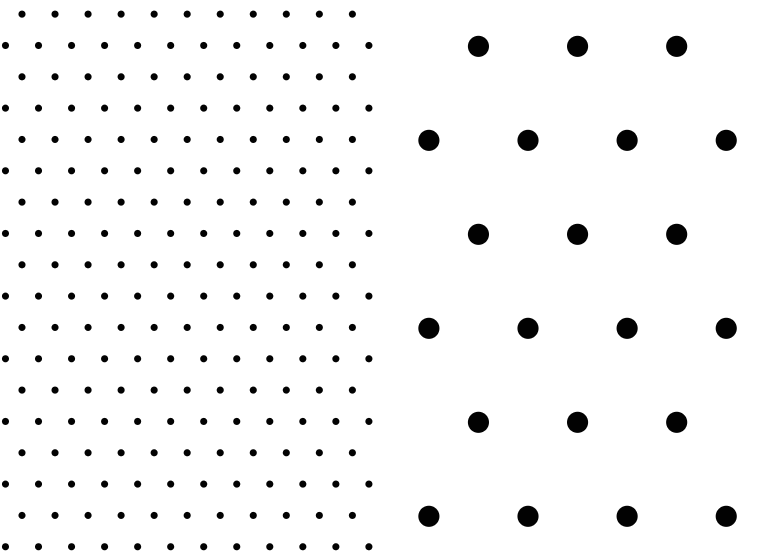
Left, the full canvas; right, a detail of the centre.
A WebGL 2 fragment shader for this pattern:

```glsl
#version 300 es
precision highp float;
// Small black dots on white, in staggered rows.

uniform vec2 u_resolution;
out vec4 fragColor;

// Lengths are fractions of the canvas width.
const vec2 PITCH = vec2(0.08834, 0.08377);      // dot spacing, row spacing
const vec2 FIRST_DOT = vec2(0.5005, 0.0378);    // a top row dot, from the top left
const float DOT_RADIUS = 0.0094;
const vec3 PAPER = vec3(1.0);
const vec3 INK = vec3(0.008);

// Signed distance to the nearest dot of the staggered lattice.
float dotDistance(vec2 p) {
    vec2 cell = (p - FIRST_DOT) / PITCH;
    float row = floor(cell.y + 0.5);
    cell.x += 0.5 * mod(row, 2.0);              // shift every other row by half
    vec2 offset = (fract(cell + 0.5) - 0.5) * PITCH;
    return length(offset) - DOT_RADIUS;
}

void main() {
    // Measure down from the top edge.
    vec2 p = vec2(gl_FragCoord.x, u_resolution.y - gl_FragCoord.y) / u_resolution.x;
    float pixel = 1.0 / u_resolution.x;

    // Antialiased coverage about one pixel wide.
    float coverage = clamp(0.5 - dotDistance(p) / pixel, 0.0, 1.0);
    fragColor = vec4(mix(PAPER, INK, coverage), 1.0);
}
```
